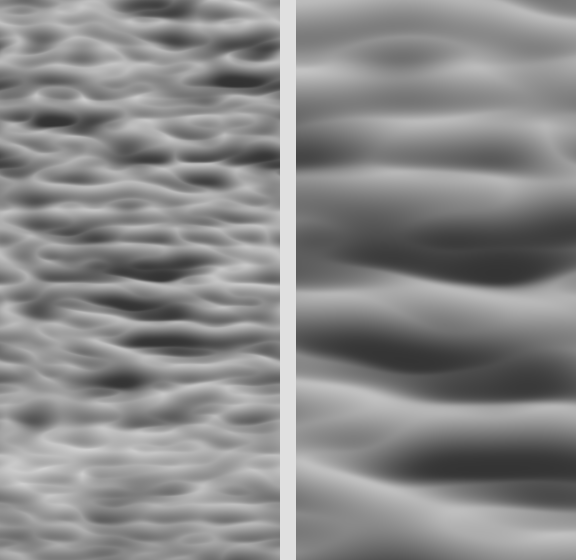
Left, the full canvas; right, a detail of the centre.
Reproduce this texture procedurally as a Shadertoy shader.

```glsl
// Grey rippled water: flat dark lenses between soft bright crests.

const vec2  BASE_CELLS    = vec2(3.0, 15.0); // coarse ripple cells across and up
const int   OCTAVES       = 2;
const float OCTAVE_GAIN   = 0.55;
const vec2  FLATTEN       = vec2(0.68, 1.15); // favours level crests
const float CREST_SOFT    = 0.04;   // rounding of the bright crests
const float LEAN          = 0.019;  // how far crests rise against the troughs
const int   LEAN_STEPS    = 6;
const float CREST_GREY    = 0.735;
const float DEPTH         = 0.86;   // darkening per unit of trough
const float DARKEST       = 0.19;
const float BROAD_SHADE   = 0.19;   // strength of the wide light and dark zones
const float CALM_CONTRAST = 0.72;   // contrast in the calm lower zone

// Random gradient for a lattice point, mostly upright
vec2 latticeGradient(ivec2 cell, int seed) {
    uint h = uint(cell.x) * 1597334677u ^ uint(cell.y) * 3812015801u
           ^ uint(seed + 11) * 2654435769u;
    h = (h ^ (h >> 16)) * 2246822519u;
    h = (h ^ (h >> 13)) * 3266489917u;
    h ^= h >> 16;
    float angle = float(h & 65535u) / 65536.0 * 6.28319;
    return vec2(cos(angle), sin(angle)) * FLATTEN;
}

float cornerValue(ivec2 cell, ivec2 corner, vec2 local, int period, int seed) {
    ivec2 point = cell + corner;
    point.x = (point.x % period + period) % period;
    return dot(latticeGradient(point, seed), local - vec2(corner));
}

// Gradient noise that repeats sideways after a whole number of cells
float gradientNoise(vec2 p, int period, int seed) {
    ivec2 cell = ivec2(floor(p));
    vec2 f = fract(p);
    vec2 w = f * f * f * (f * (f * 6.0 - 15.0) + 10.0);
    float low = mix(cornerValue(cell, ivec2(0, 0), f, period, seed),
                    cornerValue(cell, ivec2(1, 0), f, period, seed), w.x);
    float high = mix(cornerValue(cell, ivec2(0, 1), f, period, seed),
                     cornerValue(cell, ivec2(1, 1), f, period, seed), w.x);
    return mix(low, high, w.y);
}

// Trough depth: zero on the crests, rising into each lens
float troughDepth(vec2 uv) {
    float depth = 0.0;
    float weight = 1.0;
    vec2 cells = BASE_CELLS;
    for (int i = 0; i < OCTAVES; i++) {
        vec2 p = uv * cells + vec2(0.37, 0.61) * float(i + 1);
        float n = gradientNoise(p, int(cells.x), i);
        depth += weight * (sqrt(n * n + CREST_SOFT * CREST_SOFT) - CREST_SOFT);
        weight *= OCTAVE_GAIN;
        cells *= vec2(2.0, 1.87);
    }
    return depth;
}

void mainImage(out vec4 fragColor, in vec2 fragCoord) {
    vec2 uv = fragCoord / iResolution.xy;

    // Raise the crests against the troughs above for a sharp upper side
    float depth = troughDepth(uv);
    for (int i = 0; i < LEAN_STEPS; i++) {
        float leaned = troughDepth(uv + vec2(0.0, LEAN * depth));
        depth = mix(depth, leaned, 0.7);
    }

    // Wide tonal zones and a calmer lower part
    float broad = gradientNoise(uv * vec2(2.0, 6.0) + 0.43, 2, 7);
    float contrast = mix(CALM_CONTRAST, 1.1, smoothstep(0.18, 0.45, uv.y));
    float grey = CREST_GREY - DEPTH * contrast * depth + BROAD_SHADE * broad;

    // Soft floor keeps the deepest lenses from going black
    float above = grey - DARKEST;
    grey = DARKEST + 0.5 * (above + sqrt(above * above + 0.004));
    fragColor = vec4(vec3(min(grey, 0.82)), 1.0);
}
```
